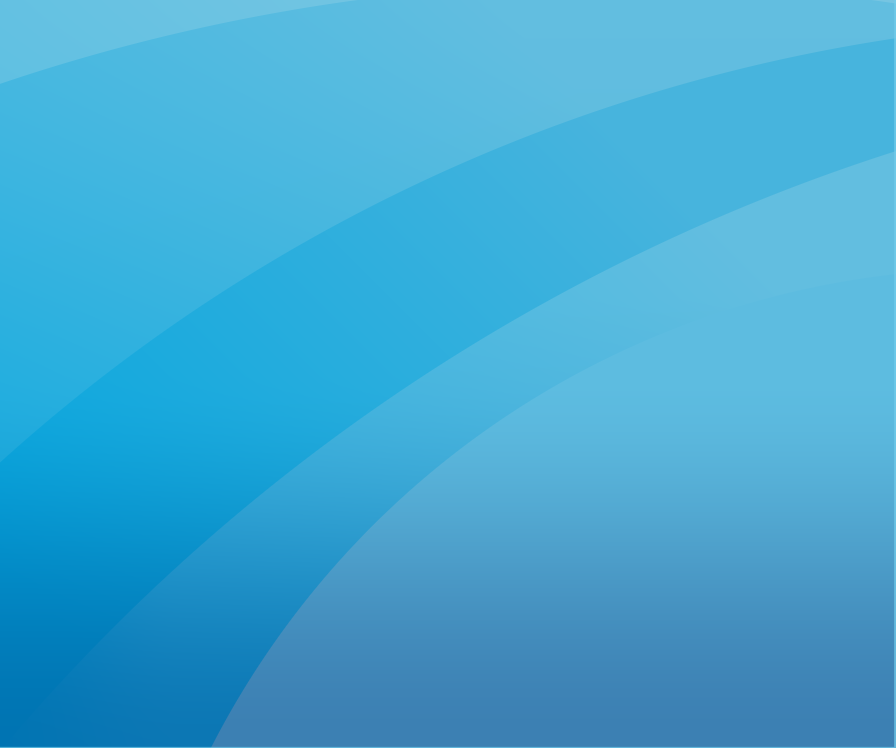
This background is drawn by a WebGL 2 fragment shader. Its source:

```glsl
#version 300 es
precision highp float;
// Broad translucent blue arcs sweeping up to the right over a deepening gradient.

uniform vec2 u_resolution;
out vec4 fragColor;

const vec3 DEEP_BLUE  = vec3(0.00, 0.455, 0.70);
const vec3 VIVID_CYAN = vec3(0.02, 0.65, 0.87);
const vec3 SOFT_CYAN  = vec3(0.28, 0.705, 0.865);
const vec3 PALE_VEIL  = vec3(0.75, 0.88, 0.92);
const vec3 DUSK_VEIL  = vec3(0.45, 0.55, 0.75);
const vec3 HILL_LOW   = vec3(0.235, 0.50, 0.70);
const vec3 HILL_HIGH  = vec3(0.365, 0.738, 0.88);
const vec3 TRIM       = vec3(0.45, 0.80, 0.92);

// Signed distance to a circle: negative inside.
float circleDistance(vec2 p, vec2 center, float radius) {
    return length(p - center) - radius;
}

// Antialiased coverage of the negative side of a distance.
float coverage(float d, float pixel) {
    return clamp(0.5 - d / pixel, 0.0, 1.0);
}

// Diagonal cyan gradient that darkens toward the bottom.
vec3 backdrop(vec2 p) {
    float diagonal = clamp((p.x + p.y - 0.25) / 1.4, 0.0, 1.0);
    vec3 sky = mix(VIVID_CYAN, SOFT_CYAN, diagonal);
    return mix(DEEP_BLUE, sky, smoothstep(0.0, 0.5, p.y));
}

// Vertical gradient of the lower right disc.
vec3 hillColor(float height) {
    return mix(HILL_LOW, HILL_HIGH, smoothstep(0.0, 0.51, height));
}

void main() {
    // Canvas height is one unit.
    vec2 p = gl_FragCoord.xy / u_resolution.y;
    float aspect = u_resolution.x / u_resolution.y;
    float pixel = 1.0 / u_resolution.y;

    float topArc   = circleDistance(p, vec2(0.8213, -1.5386), 2.5617);
    float upperArc = circleDistance(p, vec2(1.5357, -1.3129), 2.2869);
    float lowerArc = circleDistance(p, vec2(1.9864, -1.6751), 2.5958);
    float hillArc  = circleDistance(p, vec2(1.3283, -0.5340), 1.1748);

    vec3 color = backdrop(p);

    // Pale veils outside the two upper arcs.
    float upperVeil = mix(0.10, 0.22, smoothstep(0.35, 1.0, p.y));
    color = mix(color, PALE_VEIL, upperVeil * coverage(-upperArc, pixel));
    color = mix(color, PALE_VEIL, 0.22 * coverage(-topArc, pixel));

    // Veil inside the lower arc, fading into the dark corner.
    vec3 veil = mix(DUSK_VEIL, PALE_VEIL, clamp(p.y / 0.6, 0.0, 1.0));
    float lowerVeil = mix(0.10, 0.22, smoothstep(0.0, 0.4, p.y));
    lowerVeil *= smoothstep(-0.05, 0.25, p.x);
    color = mix(color, veil, lowerVeil * coverage(lowerArc, pixel));

    // Disc in the lower right.
    color = mix(color, hillColor(p.y), coverage(hillArc, pixel));

    // Thin bright trim along the right and bottom edges.
    float rightTrim = coverage(aspect - p.x - 0.0025, pixel);
    float bottomTrim = coverage(p.y - 0.0015, pixel);
    color = mix(color, TRIM, 0.7 * max(rightTrim, bottomTrim));

    fragColor = vec4(color, 1.0);
}
```
